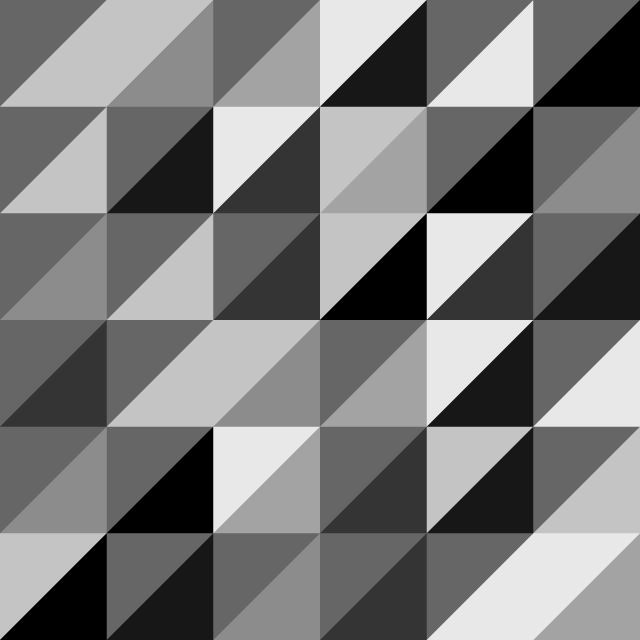
Write a WebGL 1 fragment shader that draws this pattern.

```glsl
precision highp float;
// Square grid of tiles, each split by a rising diagonal into two flat greys.
// Upper halves are a base grey with one light and one mid accent per row;
// lower halves step through a shade cycle with a hashed start and stride.

uniform vec2 u_resolution;

const float TILES = 6.0;       // tiles across and down
const float SHADES = 7.0;      // length of the lower shade cycle
const float BASE = 0.40;       // common upper grey
const float LIGHT = 0.91;
const float MID = 0.77;
const float DARK = 0.205;
const float SEED = 3.0;
const int SAMPLES = 4;         // antialiasing samples per axis

float hash(float row, float channel) {
  return fract(sin(row * 12.99 + channel * 78.23 + SEED * 37.7) * 4375.85);
}

// Random whole number from 0 to count - 1, fixed for each row.
float pick(float row, float channel, float count) {
  return floor(hash(row, channel) * count);
}

float cycleShade(float i) {
  if (i < 0.5) return 0.64;
  if (i < 1.5) return 0.09;
  if (i < 2.5) return LIGHT;
  if (i < 3.5) return 0.0;
  if (i < 4.5) return DARK;
  if (i < 5.5) return MID;
  return 0.55;
}

float upperShade(vec2 tile) {
  float lightColumn = pick(tile.y, 1.0, TILES);
  float midStep = 1.0 + pick(tile.y, 2.0, TILES - 1.0);
  float stepsFromLight = mod(tile.x - lightColumn + TILES, TILES);
  if (stepsFromLight < 0.5) return LIGHT;
  return abs(stepsFromLight - midStep) < 0.5 ? MID : BASE;
}

float lowerShade(vec2 tile, float upper) {
  float start = pick(tile.y, 3.0, SHADES);
  float stride = 1.0 + pick(tile.y, 4.0, SHADES - 1.0);
  float shade = cycleShade(mod(start + stride * tile.x + 0.1, SHADES));
  // Keep the diagonal visible when both halves would be equal.
  return abs(shade - upper) < 0.01 ? DARK : shade;
}

float pattern(vec2 uv) {
  vec2 p = uv * TILES;
  vec2 tile = clamp(floor(p), 0.0, TILES - 1.0);
  vec2 local = p - tile;
  float upper = upperShade(tile);
  return local.y > local.x ? upper : lowerShade(tile, upper);
}

void main() {
  // Average a small sample grid to smooth tile borders and diagonals.
  vec2 corner = gl_FragCoord.xy - 0.5;
  float total = 0.0;
  for (int y = 0; y < SAMPLES; y++) {
    for (int x = 0; x < SAMPLES; x++) {
      vec2 offset = (vec2(float(x), float(y)) + 0.5) / float(SAMPLES);
      total += pattern((corner + offset) / u_resolution);
    }
  }
  gl_FragColor = vec4(vec3(total / float(SAMPLES * SAMPLES)), 1.0);
}
```
